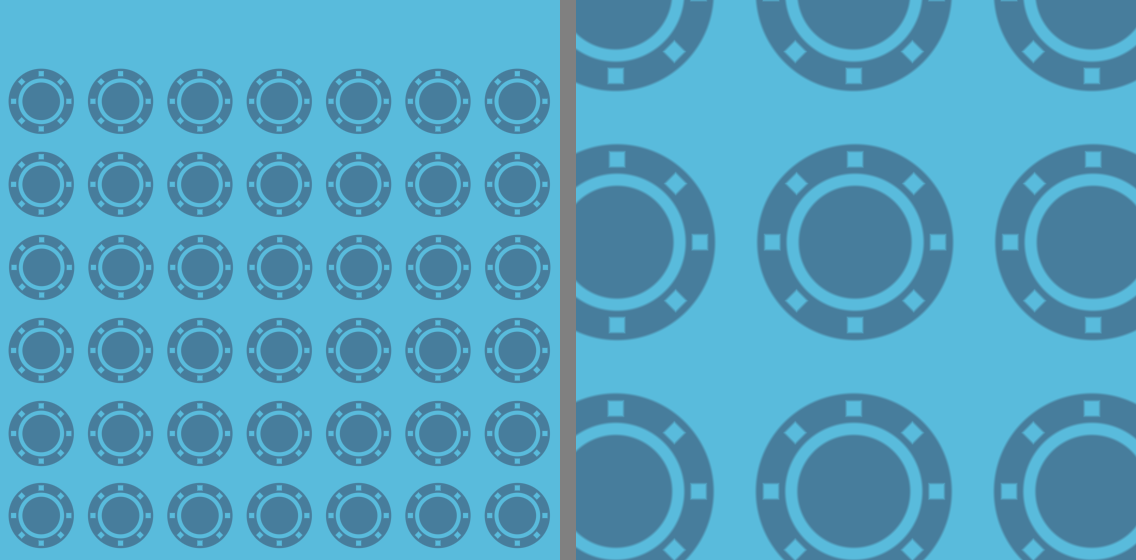
Left, the full canvas; right, a detail of the centre.
This pattern is drawn by a Shadertoy shader. Its source:

```glsl
// Seven columns by six rows of flat round chips on a sky-blue ground, with a bare strip on top.
// Each chip is a disc cut by a thin ring and eight square studs; the studs come from
// folding the angle into eighths, and the grid comes from rounding to the nearest cell.

// Coverage of a shape from its signed distance, slightly soft at the edge
float cover(float dist) {
    float soft = max(0.0011, 0.75 / iResolution.y);
    return 1.0 - smoothstep(-soft, soft, dist);
}

float boxDistance(vec2 p, vec2 halfSize) {
    vec2 d = abs(p) - halfSize;
    return length(max(d, 0.0)) + min(max(d.x, d.y), 0.0);
}

// Dark area of one chip centred on the origin
float chip(vec2 p) {
    float radius = length(p);
    float disc = cover(radius - 0.0583);
    float ring = cover(abs(radius - 0.0372) - 0.0036);

    // Fold into one eighth, so that a single stud serves all eight
    float eighth = radians(45.0);
    float angle = atan(p.y, p.x);
    angle -= eighth * round(angle / eighth);
    vec2 folded = radius * vec2(cos(angle), sin(angle));
    float stud = cover(boxDistance(folded - vec2(0.0493, 0.0), vec2(0.0046)));

    return disc * (1.0 - max(ring, stud));
}

void mainImage(out vec4 fragColor, in vec2 fragCoord) {
    vec2 uv = fragCoord / iResolution.y;

    // Nearest chip in the grid
    vec2 pitch = vec2(0.1417, 0.1483);
    vec2 firstCentre = vec2(0.0736, 0.0776);
    vec2 cell = clamp(round((uv - firstCentre) / pitch), vec2(0.0), vec2(6.0, 5.0));
    vec2 centre = firstCentre + cell * pitch;

    // Slight misplacement: bottom row sits high, fourth row sits right
    centre.y += cell.y == 0.0 ? 0.0018 : 0.0;
    centre.x += cell.y == 3.0 ? 0.0008 : 0.0;

    vec3 skyBlue = vec3(0.35, 0.735, 0.863);
    vec3 slateBlue = vec3(0.28, 0.49, 0.61);
    fragColor = vec4(mix(skyBlue, slateBlue, chip(uv - centre)), 1.0);
}
```
